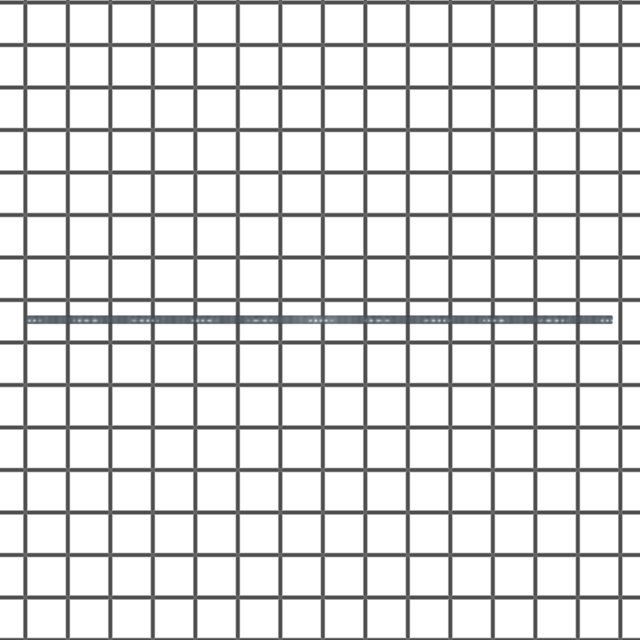
Give the GLSL for this pattern, as a Shadertoy shader.

```glsl
// Distance to the nearest line of a repeated set
float lineDistance(float x, float offset, float pitch) {
    return abs(fract((x - offset) / pitch + 0.5) - 0.5) * pitch;
}

float boxDistance(vec2 p, vec2 halfSize, float radius) {
    vec2 q = abs(p) - halfSize + radius;
    return length(max(q, 0.0)) + min(max(q.x, q.y), 0.0) - radius;
}

void mainImage(out vec4 fragColor, in vec2 fragCoord) {
    vec2 uv = fragCoord / iResolution.xy;
    float pixel = 1.0 / iResolution.y;
    float pitch = 34.0 / 512.0;

    // Soft-edged square grid, paler where lines cross
    vec2 d = vec2(lineDistance(uv.x, 0.0396, pitch), lineDistance(uv.y, 0.0, pitch));
    vec2 lines = 1.0 - smoothstep(vec2(0.0014), vec2(0.0040 + 0.5 * pixel), d);
    float grid = max(lines.x, lines.y);
    float crossing = lines.x * lines.y;
    vec3 color = mix(vec3(1.0), vec3(0.30 + 0.10 * crossing), grid);

    // Thin slate bar with a lighter lower core
    vec2 p = uv - vec2(0.4995, 0.5005);
    float bar = 1.0 - smoothstep(-pixel, pixel, boxDistance(p, vec2(0.458, 0.0066), 0.003));
    float grain = sin(p.x * 173.0) * sin(p.x * 411.0 + 1.3);
    vec3 slate = vec3(0.37, 0.40, 0.43) + 0.035 * grain;
    slate += 0.08 * exp(-pow(p.x / 0.05, 2.0));

    // Broken highlights repeated along the bar
    float along = lineDistance(p.x, 0.0, 0.0911);
    float dash = 1.0 - smoothstep(0.010, 0.028, along);
    float core = exp(-pow((p.y + 0.0015) / 0.0022, 2.0));
    float broken = 0.55 + 0.45 * sin(p.x * 620.0 + 2.0 * sin(p.x * 97.0));
    slate += vec3(0.36, 0.37, 0.37) * dash * core * broken;

    // Darker rim and grid showing faintly through
    slate *= 1.0 - 0.12 * smoothstep(0.003, 0.006, abs(p.y));
    slate *= 1.0 - 0.20 * lines.x;
    color = mix(color, slate, bar);

    fragColor = vec4(color, 1.0);
}
```
